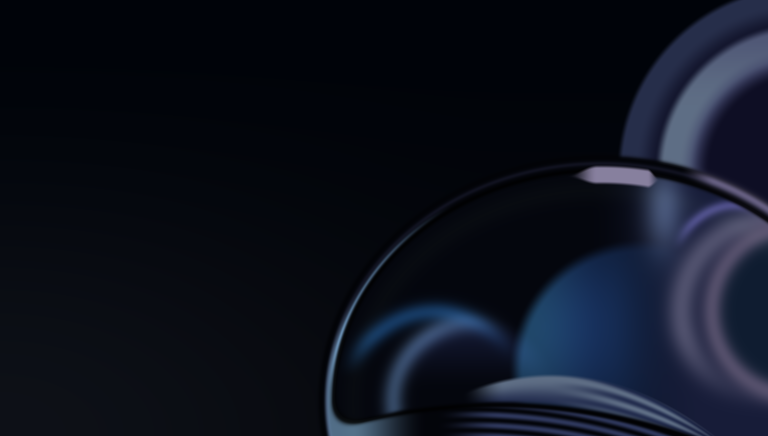
Give the GLSL for this background, as a WebGL 1 fragment shader.

```glsl
precision highp float;
uniform vec2 u_resolution;

#define RING_CENTER vec2(1.846, 0.605)
#define BUBBLE_CENTER vec2(1.379, 0.08)
#define BUBBLE_RADII vec2(0.644, 0.559)
#define PALE_GLASS vec3(0.37, 0.43, 0.52)
#define LILAC vec3(0.46, 0.43, 0.58)
#define DEEP_BLUE vec3(0.10, 0.21, 0.40)
#define NIGHT vec3(0.012, 0.018, 0.04)

float inside(float d, float soft) {
  return 1.0 - smoothstep(-soft, soft, d);
}

float bell(float d, float width) {
  return exp(-d * d / (width * width));
}

float circle(vec2 p, vec2 center, float radius) {
  return length(p - center) - radius;
}

float ellipse(vec2 p, vec2 radii) {
  float k = length(p / radii);
  return k * (k - 1.0) / max(length(p / (radii * radii)), 0.001);
}

float smoothMax(float a, float b, float k) {
  float h = max(k - abs(a - b), 0.0) / k;
  return max(a, b) + h * h * k * 0.25;
}

vec3 backdrop(vec2 p) {
  vec3 low = mix(vec3(0.052, 0.064, 0.09), vec3(0.025, 0.03, 0.05), smoothstep(0.0, 1.2, p.x));
  return mix(low, vec3(0.0, 0.012, 0.035), smoothstep(0.0, 0.95, p.y));
}

// Thick out of focus ring behind the bubble
vec3 addRing(vec3 col, vec2 p) {
  float r = length(p - RING_CENTER);
  vec3 outer = mix(vec3(0.07, 0.08, 0.17), vec3(0.15, 0.18, 0.29), smoothstep(0.335, 0.39, r));
  col = mix(col, outer, inside(r - 0.425, 0.008));
  vec3 band = mix(vec3(0.25, 0.27, 0.41), PALE_GLASS, smoothstep(0.24, 0.29, r));
  band = mix(band, vec3(0.25, 0.25, 0.40), 0.7 * smoothstep(0.75, 1.0, p.y));
  col = mix(col, band, inside(r - 0.334, 0.012));
  return mix(col, vec3(0.055, 0.055, 0.14), inside(r - 0.243, 0.025));
}

// Soft refracted shapes seen through the bubble
vec3 interior(vec2 p) {
  vec3 col = mix(NIGHT * 1.3, vec3(0.09, 0.11, 0.22), smoothstep(1.35, 1.62, p.x));

  // Blue lobe, brightest along its left flank
  float lobe = circle(p, vec2(1.47, 0.15), 0.287);
  float flank = 0.3 + 0.7 * bell(length(p - vec2(1.27, 0.25)), 0.22);
  vec3 lobeColor = mix(vec3(0.13, 0.29, 0.43), DEEP_BLUE, smoothstep(1.2, 1.38, p.x));
  col = mix(col, lobeColor, inside(lobe, 0.018) * flank * (1.0 - smoothstep(1.4, 1.62, p.x)));

  // Two crossing arcs on the left
  float blueArc = circle(p, vec2(1.0, 0.08), 0.205);
  float blueMask = smoothstep(0.13, 0.24, p.y) * (1.0 - smoothstep(1.0, 1.22, p.x));
  col += vec3(0.07, 0.20, 0.33) * bell(blueArc, 0.022) * blueMask;
  float greyArc = circle(p, vec2(1.08, 0.08), 0.178);
  float greyMask = 1.0 - smoothstep(0.98, 1.2, p.x);
  col += vec3(0.19, 0.26, 0.34) * bell(greyArc, 0.024) * greyMask;
  col += vec3(0.05, 0.06, 0.12) * inside(greyArc, 0.03) * smoothstep(0.1, 0.25, p.y);

  // Continuation of the rear ring
  vec2 q = (p - vec2(1.522, 0.52)) / vec2(0.045, 0.10);
  col += vec3(0.21, 0.25, 0.30) * exp(-dot(q, q));

  // Nested blurred loops on the right
  float outerLoop = circle(p, vec2(1.77, 0.287), 0.207);
  float innerLoop = circle(p, vec2(1.828, 0.287), 0.195);
  col = mix(col, vec3(0.05, 0.11, 0.18), 0.8 * inside(innerLoop, 0.03));
  col = mix(col, vec3(0.35, 0.35, 0.46), 0.85 * bell(outerLoop, 0.033) * smoothstep(0.02, 0.25, p.y));
  col = mix(col, vec3(0.37, 0.34, 0.45), 0.85 * bell(innerLoop, 0.025));
  float topLoop = circle(p, vec2(1.69, 0.39), 0.14);
  col += vec3(0.20, 0.18, 0.30) * bell(topLoop, 0.013) * smoothstep(0.42, 0.5, p.y);
  return col;
}

// Curved floor with fine bright streaks
vec3 addFloor(vec3 col, vec2 p, float floorY) {
  float crest = 0.138 - (p.x - 1.265) * (p.x - 1.265);
  float t = (p.y - floorY) / max(crest - floorY, 0.012);
  float span = smoothstep(1.06, 1.16, p.x) * (1.0 - smoothstep(1.52, 1.7, p.x));
  float streak = 0.5 + 0.5 * sin(t * 17.0 + p.x * 9.0);
  float sharp = smoothstep(1.25, 1.45, p.x);
  vec3 sheet = mix(vec3(0.14, 0.18, 0.31), PALE_GLASS, mix(smoothstep(0.1, 0.9, t), streak, sharp));
  col = mix(col, sheet, span * inside(p.y - crest, 0.006) * smoothstep(-0.1, 0.25, t));
  return mix(col, NIGHT, 0.9 * bell(p.y - floorY, 0.008) * smoothstep(0.85, 0.95, p.x));
}

void main() {
  vec2 p = gl_FragCoord.xy / u_resolution.y;
  vec3 col = addRing(backdrop(p), p);
  float d = ellipse(p - BUBBLE_CENTER, BUBBLE_RADII);
  float floorY = 0.07 - 0.38 * (p.x - 1.14) * (p.x - 1.14);
  float cavity = smoothMax(d + 0.03, floorY - p.y, 0.07);

  // Glass shell, bright at the lower left
  float corner = (1.0 - smoothstep(0.80, 0.98, p.x)) * (1.0 - smoothstep(0.12, 0.36, p.y));
  vec3 shell = mix(NIGHT, vec3(0.32, 0.43, 0.53), corner * smoothstep(0.005, 0.02, -d));
  float under = 0.5 + 0.5 * sin((p.y - floorY) * 260.0 + p.x * 12.0);
  shell += vec3(0.17, 0.20, 0.32) * under * smoothstep(1.0, 1.15, p.x) * inside(p.y - floorY, 0.01);
  vec3 bubble = mix(shell, addFloor(interior(p), p, floorY), inside(cavity, 0.005));

  // Rim lines and highlights
  float leftRim = 1.0 - smoothstep(0.82, 1.05, p.x);
  bubble *= 1.0 - 0.8 * bell(cavity, 0.006);
  bubble += vec3(0.25, 0.34, 0.42) * bell(d + 0.022, 0.004) * leftRim * smoothstep(0.1, 0.25, p.y);
  bubble += vec3(0.05, 0.05, 0.08) * bell(d + 0.014, 0.005);
  bubble += vec3(0.014, 0.018, 0.012) * bell(d + 0.075, 0.025);
  float glint = smoothstep(1.30, 1.37, p.x) * (1.0 - smoothstep(1.485, 1.515, p.x));
  float glintBody = inside(abs(d + 0.04) - 0.019 * glint, 0.005);
  bubble = mix(bubble, vec3(0.53, 0.50, 0.62), glint * glintBody * step(0.3, p.y));
  col = mix(col, bubble, inside(d, 0.004));
  col = mix(col, NIGHT * 0.5, 0.7 * bell(d, 0.006));
  col = mix(col, LILAC, 0.85 * bell(d + 0.008, 0.011) * smoothstep(1.56, 1.64, p.x));
  gl_FragColor = vec4(col, 1.0);
}
```
